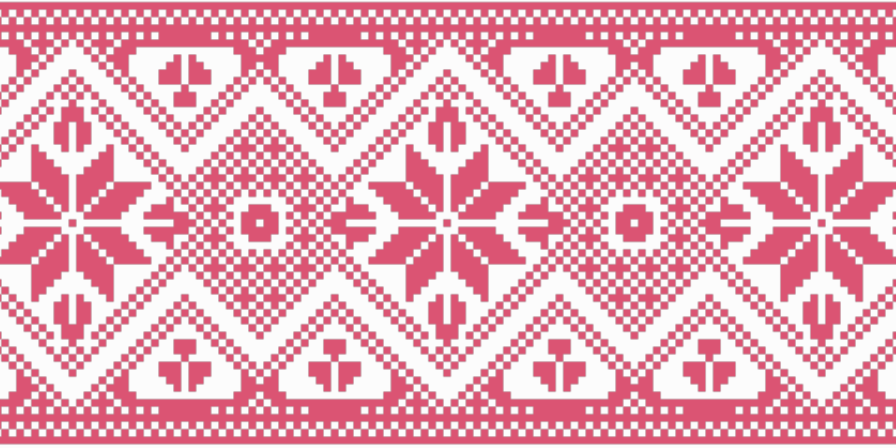
Give the GLSL for this pattern, as a Shadertoy shader.

```glsl
// Cross-stitch band: eight-pointed stars, lattice diamonds and flowers in a zigzag.

const vec3 CLOTH = vec3(0.99);
const vec3 THREAD = vec3(0.86, 0.33, 0.45);
const vec3 EDGE_SHADE = vec3(0.10, 0.02, 0.04); // darkening along stitch edges
const float ROWS = 59.8;       // stitches per canvas height
const float PERIOD = 50.0;     // stitches from star to star
const float BAND = 29.0;       // outermost stitched row
const float KNOT = 15.0;       // column where the zigzag is lowest
const float SOFTNESS = 0.28;   // edge blur in stitches
const vec2 CENTER = vec2(0.499, 0.502);

bool isOdd(float n) { return mod(n, 2.0) > 0.5; }

// Two solid rows around a strip of checks
bool border(float a, float b) {
    return b == BAND || b == 26.0 || isOdd(a + b);
}

// Small flower: u is the distance from its axis, v runs from stem to bud
bool flower(float u, float v) {
    if (v >= 1.0) return u <= (v > 2.5 ? 0.0 : 1.0);
    if (v == 0.0) return u >= 1.0 && u <= 2.0;
    return u >= 1.0 && u <= 4.0 + v;
}

// Triangle hanging from the border, with a flower in a white heart
bool triangle(float u, float b, float f) {
    if (f < 13.0) return !isOdd(f);
    if (b == 25.0) return u <= 2.0 || !isOdd(f);
    bool heart = b <= 23.0 && u <= 7.0 && u + b <= 29.0;
    if (heart) {
        if (b >= 19.0) {
            float reach = b < 21.0 ? 3.0 : 23.0 - b;
            return u >= 1.0 && u <= reach;
        }
        return b >= 16.0 && u <= 1.0 && !(b == 18.0 && u > 0.0);
    }
    return u + b != 33.0 || u < 8.0;
}

// Lattice diamond around a small pierced medallion
bool lattice(float u, float b) {
    float d = u + b;
    if (d <= 5.0 && max(u, b) <= 3.0)
        return d > 0.0 && max(u, b) <= 2.0 && d <= 3.0;
    return isOdd(d) || (mod(u, 4.0) == 2.0 && mod(b, 4.0) == 2.0);
}

// Star with white ribs and a flower at the end of each arm
bool star(float a, float b) {
    float p = max(a, b);
    float q = min(a, b);
    if (p == 0.0) return true;
    if (q >= 1.0 && q <= 5.0 && p > q && p - q <= 5.0) return true;
    if (p >= 10.0 && p <= 16.0 && q <= 2.0) return flower(q, p - 13.0);
    return p + q >= 17.0 && !isOdd(p + q);
}

// 1 where a stitch is red, 0 where the cloth shows
float stitch(vec2 cell) {
    float a = abs(mod(cell.x + 0.5 * PERIOD, PERIOD) - 0.5 * PERIOD);
    float b = abs(cell.y);
    float u = abs(a - KNOT);
    float f = b - u;           // height above the zigzag diagonals
    bool red;
    if (b > BAND) red = false;
    else if (b >= 26.0) red = border(a, b);
    else if (f >= 10.0) red = triangle(u, b, f);
    else if (f >= 6.0) red = false;
    else if (a - b >= 10.0 && !(a <= KNOT && b <= 2.0))
        red = lattice(0.5 * PERIOD - a, b);
    else red = star(a, b);
    return red ? 1.0 : 0.0;
}

// Blend the four nearest stitches across a narrow soft edge
float coverage(vec2 p, float blur) {
    vec2 c = floor(p);
    vec2 t = clamp((p - c - 0.5) / blur + 0.5, 0.0, 1.0);
    float low = mix(stitch(c), stitch(c + vec2(1.0, 0.0)), t.x);
    float high = mix(stitch(c + vec2(0.0, 1.0)), stitch(c + 1.0), t.x);
    return mix(low, high, t.y);
}

void mainImage(out vec4 fragColor, in vec2 fragCoord) {
    vec2 p = (fragCoord - CENTER * iResolution.xy) / iResolution.y * ROWS;
    float blur = min(1.0, max(SOFTNESS, ROWS / iResolution.y));
    float red = coverage(p, blur);
    vec3 color = mix(CLOTH, THREAD, red);
    color -= EDGE_SHADE * 4.0 * red * (1.0 - red);
    fragColor = vec4(color, 1.0);
}
```
